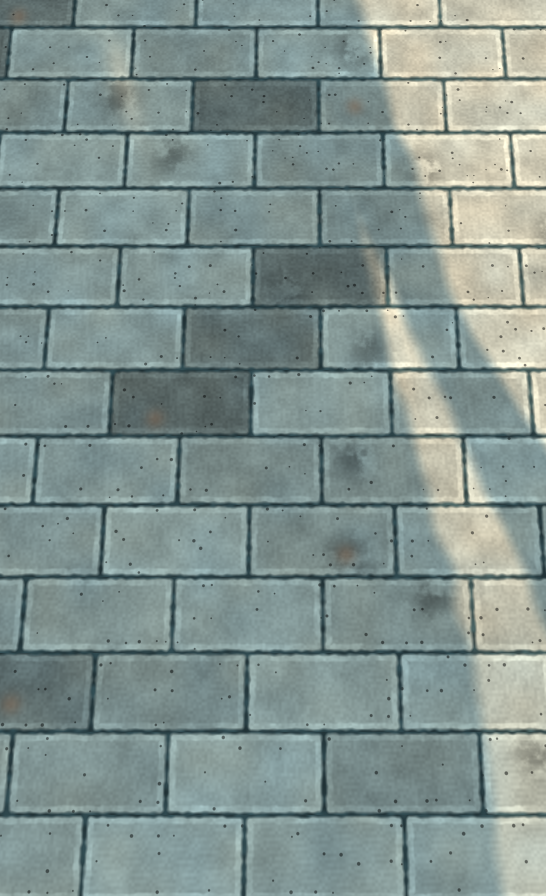
A WebGL 1 fragment shader for this texture:

```glsl
precision highp float;
uniform vec2 u_resolution;

#define NEAR_GROWTH 0.0465
#define FAR_WIDTH 0.1354
#define ROW_DEPTH 7.138
#define ROW_OFFSET 52.17
#define JOINT_HALF 0.011
#define CORNER 0.025
#define SLATE vec3(0.475, 0.562, 0.570)
#define JOINT vec3(0.13, 0.21, 0.23)
#define RUST vec3(0.50, 0.40, 0.32)
#define SUN_GAIN vec3(1.65, 1.40, 1.26)
#define DARK_SHARE 0.09
#define EDGE_BLUR 0.011

float hash(vec2 p) {
  return fract(sin(dot(p, vec2(127.1, 311.7))) * 43758.5);
}

float noise(vec2 p) {
  vec2 i = floor(p), f = fract(p);
  f = f * f * (3.0 - 2.0 * f);
  return mix(mix(hash(i), hash(i + vec2(1.0, 0.0)), f.x),
             mix(hash(i + vec2(0.0, 1.0)), hash(i + vec2(1.0, 1.0)), f.x), f.y);
}

float fbm(vec2 p) {
  float sum = 0.0, amp = 0.5;
  for (int i = 0; i < 4; i++) {
    sum += amp * noise(p);
    p = p * 2.1 + 7.3;
    amp *= 0.5;
  }
  return sum;
}

float roundedBox(vec2 p, vec2 halfSize, float r) {
  vec2 q = abs(p) - halfSize + r;
  return length(max(q, 0.0)) + min(max(q.x, q.y), 0.0) - r;
}

// Small dark holes, at most one per cell
float pits(vec2 p, float blur) {
  vec2 cell = floor(p);
  vec2 centre = 0.3 + 0.4 * vec2(hash(cell + 3.1), hash(cell + 8.7));
  float radius = 0.08 + 0.14 * hash(cell + 5.5);
  float spot = 1.0 - smoothstep(radius - blur, radius + blur, length(fract(p) - centre));
  return spot * step(0.93, hash(cell));
}

// Sunlit wedge at the upper right, a slanted strip below it, a faint glint at the left
float sunlight(vec2 p) {
  float x = p.x + 0.012 * (noise(p * 22.0) - 0.5);
  float wedgeEdge = 0.395 + 0.346 * p.y + 0.25 * max(p.y - 0.345, 0.0);
  float wedge = smoothstep(-EDGE_BLUR, EDGE_BLUR, x - wedgeEdge);
  float stripLeft = 0.424 + 0.21 * (p.y - 0.3) + 0.010 * sin(9.0 * (p.y - 0.55));
  float stripRight = 0.430 + 0.45 * (p.y - 0.3);
  float strip = smoothstep(-EDGE_BLUR, EDGE_BLUR, x - stripLeft)
              * smoothstep(-EDGE_BLUR, EDGE_BLUR, stripRight - x);
  vec2 g = p - vec2(0.138, 0.095);
  g.x -= 0.25 * g.y;
  float glint = 0.5 * exp(-dot(g * vec2(65.0, 20.0), g * vec2(65.0, 20.0)));
  return max(max(wedge, strip * mix(1.0, 0.65, smoothstep(0.4, 0.95, p.y))), glint);
}

void main() {
  vec2 p = gl_FragCoord.xy / u_resolution.y;
  p.y = 1.0 - p.y;

  // Ground plane seen in perspective, alternate rows shifted by half a paver
  float width = FAR_WIDTH + NEAR_GROWTH * p.y;
  float aspect = width / (ROW_DEPTH * NEAR_GROWTH);
  float v = ROW_OFFSET - ROW_DEPTH / width;
  float row = floor(v);
  float u = (p.x - 0.3548 - 0.008 * p.y) / width + 0.5 * mod(row + 1.0, 2.0);
  vec2 id = vec2(floor(u), row);
  vec2 local = (vec2(fract(u), fract(v)) - 0.5) * vec2(1.0, aspect);
  vec2 ground = vec2(u, v * 0.49);
  float pixel = 1.0 / (u_resolution.y * width);

  // Paver outline with worn edges
  float d = roundedBox(local, 0.5 * vec2(1.0, aspect) - JOINT_HALF, CORNER);
  d += 0.012 * (noise(ground * 28.0) - 0.5);
  float gap = smoothstep(-0.008 - pixel, 0.004 + pixel, d);

  // Tone, mottling and grain of each paver
  vec2 grainPos = ground + id * 3.7;
  float tone = 0.94 + 0.15 * hash(id + 1.3);
  tone *= 1.0 - 0.24 * step(1.0 - DARK_SHARE, hash(id + 21.7));
  float mottle = fbm(grainPos * 6.0) - 0.47;
  tone += 0.30 * mottle + 0.10 * (noise(grainPos * 55.0) - 0.5);
  vec3 color = SLATE * tone;
  color *= mix(vec3(1.0), vec3(1.05, 1.0, 0.96), noise(grainPos * 4.0 + 9.0));

  // Dark damp patches and rust stains on a few pavers
  vec2 spot = local - vec2(0.6, 0.25) * (vec2(hash(id + 4.2), hash(id + 6.8)) - 0.5);
  float stain = exp(-40.0 * dot(spot, spot)) * smoothstep(0.3, 0.6, fbm(grainPos * 9.0));
  color *= 1.0 - 0.30 * stain * step(0.8, hash(id + 11.9));
  float rust = exp(-220.0 * dot(spot, spot)) * step(0.9, hash(id + 15.4));
  color = mix(color, RUST, 0.5 * rust);

  // Pale bevel and pits
  float rim = smoothstep(-0.055, -0.035, d) * (1.0 - smoothstep(-0.018, -0.004, d));
  color *= 1.0 + rim * (0.05 + 0.16 * noise(ground * 17.0));
  color *= 1.0 - 0.5 * pits(grainPos * 19.0, 10.0 * pixel + 0.03);

  // Joints and light
  vec3 jointColor = JOINT * (0.8 + 0.6 * noise(ground * 24.0));
  color = mix(color, jointColor, gap * 0.95);
  color *= mix(vec3(1.0), SUN_GAIN, sunlight(p));
  gl_FragColor = vec4(clamp(color, 0.0, 1.0), 1.0);
}
```
